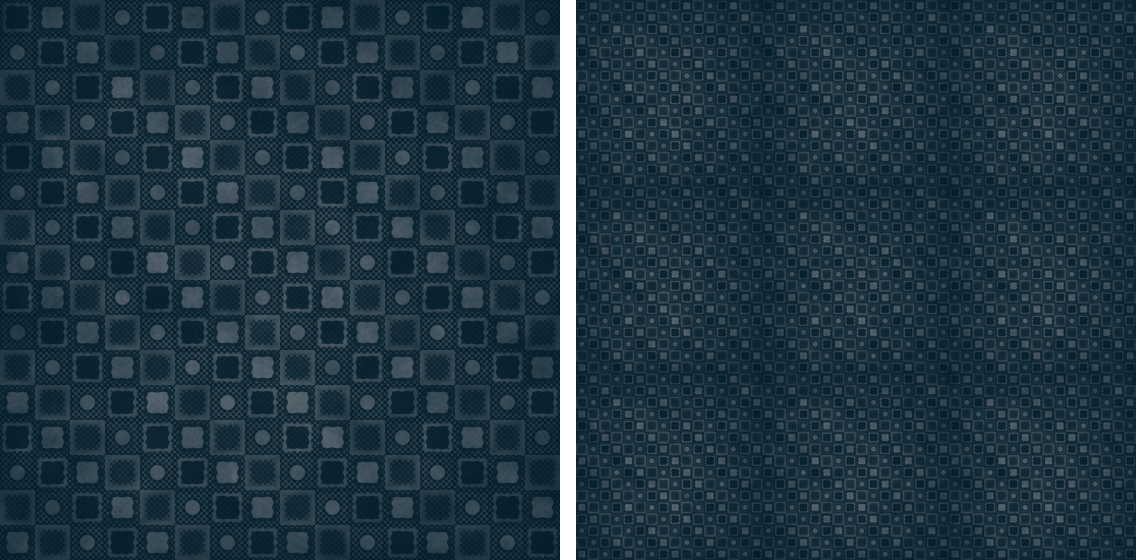
Left: one tile. Right: repeated 3 by 3.
Reproduce this pattern procedurally as a Shadertoy shader.

```glsl
const float CELLS = 16.0;          // repeats across and down, a multiple of 4
const float SCREEN_PITCH = 12.0;   // halftone checks per cell, even
const float SCREEN_SOFT = 0.28;
const float EDGE_SOFT = 0.018;     // printed edge blur, in cells
const float DISC_RADIUS = 0.215;
const float SQUARE_HALF = 0.30;
const float MOAT_HALF = 0.41;
const float WINDOW_HALF = 0.325;
const float FRAME_HALF = 0.405;
const float BLOB_HALF = 0.335;
const float SCALLOP = 0.022;
const float SCALLOP_FREQ = 24.0;
const float WEAR = 0.42;
const float VIGNETTE = 0.30;
const vec3 INK = vec3(0.015, 0.115, 0.165);
const vec3 CHALK = vec3(0.29, 0.35, 0.39);
const float PI = 3.14159265;

float hash(vec2 p) {
    return fract(sin(dot(p, vec2(127.1, 311.7))) * 43758.5453);
}

// Value noise that wraps after a whole number of lattice steps
float wrapNoise(vec2 uv, float period) {
    vec2 p = uv * period;
    vec2 i = floor(p);
    vec2 f = p - i;
    f = f * f * (3.0 - 2.0 * f);
    vec2 a = mod(i, period);
    vec2 b = mod(i + 1.0, period);
    return mix(mix(hash(a), hash(vec2(b.x, a.y)), f.x),
               mix(hash(vec2(a.x, b.y)), hash(b), f.x), f.y);
}

float wrapFbm(vec2 uv, float period) {
    float sum = 0.0;
    float amp = 0.5;
    for (int i = 0; i < 5; i++) {
        sum += amp * wrapNoise(uv, period);
        period *= 2.0;
        amp *= 0.55;
    }
    return sum / 1.055;
}

// Coverage inside a distance d < 0
float fill(float d, float soft) {
    return 1.0 - smoothstep(-soft, soft, d);
}

// Square distance with scalloped sides
float scallopedSquare(vec2 p, float halfSize, float phase) {
    vec2 ripple = vec2(1.0, 0.45) * cos(p.yx * SCALLOP_FREQ + phase);
    vec2 q = abs(p) + SCALLOP * ripple;
    return max(q.x, q.y) - halfSize;
}

// Tone of one tile: 0 window, 1 square, 2 blob, 3 disc
float tileTone(vec2 p, int kind, float soft, float rough) {
    float checks = 0.5 + 0.5 * cos(p.x * PI * SCREEN_PITCH) * cos(p.y * PI * SCREEN_PITCH);
    float box = max(abs(p.x), abs(p.y));
    float rim = smoothstep(0.52, 0.39, box);

    // Halftone ground, fading into the tile border
    float density = mix(0.30, 0.56, rim);
    float dots = smoothstep(-SCREEN_SOFT, SCREEN_SOFT, density - checks);
    float ground = mix(0.06, 0.56, dots);

    if (kind == 0) {
        float frame = fill(scallopedSquare(p, FRAME_HALF, PI) + rough, soft * 1.6);
        float window = fill(scallopedSquare(p, WINDOW_HALF, 0.0) + 0.5 * rough, soft);
        float tone = mix(ground, 0.72, frame);
        return mix(tone, 0.05 + 0.10 * checks, window);
    }
    if (kind == 1) {
        float moat = fill(scallopedSquare(p, MOAT_HALF, PI) + rough, soft * 2.5);
        float square = fill(scallopedSquare(p, SQUARE_HALF, 0.0) + 0.5 * rough, soft);
        float tone = mix(ground, 0.09 + 0.10 * checks, moat);
        return mix(tone, 0.86, square);
    }
    if (kind == 2) {
        vec2 q = p * p;
        float round4 = pow(dot(q, q), 0.25);
        float blob = fill(round4 - BLOB_HALF + 0.12 * (checks - 0.5) + rough, 0.035);
        float border = 0.64 - 0.14 * smoothstep(0.44, 0.37, box);
        return mix(border, 0.10 + 0.20 * checks, blob);
    }
    float r = length(p);
    float halo = smoothstep(DISC_RADIUS, DISC_RADIUS + 0.13, r);
    ground *= mix(0.45, 0.9, halo);
    return mix(ground, 0.84, fill(r - DISC_RADIUS + 0.3 * rough, soft));
}

void mainImage(out vec4 fragColor, in vec2 fragCoord) {
    vec2 uv = fragCoord / iResolution.xy;
    vec2 cell = floor(uv * CELLS);
    vec2 p = fract(uv * CELLS) - 0.5;
    int kind = int(mod(cell.x + cell.y + 1.0, 4.0));
    float soft = max(EDGE_SOFT, 0.75 * CELLS / iResolution.y);

    // Wear at three scales
    float clouds = wrapFbm(uv, 4.0) - 0.5;
    float stains = wrapFbm(uv + 0.37, 24.0) - 0.5;
    float grain = wrapNoise(uv, 256.0) - 0.5;

    float tone = tileTone(p, kind, soft, 0.07 * stains);
    tone *= 0.90 + 0.22 * hash(cell + 7.0);
    tone *= 1.0 + WEAR * (1.6 * clouds + 1.4 * stains + 0.35 * grain);
    tone += WEAR * (0.28 * clouds + 0.16 * stains + 0.07 * grain);

    // Darker margins, equal on opposite edges
    vec2 bow = sin(PI * uv);
    tone *= 1.08 - VIGNETTE * (1.0 - sqrt(bow.x * bow.y));

    fragColor = vec4(mix(INK, CHALK, clamp(tone, 0.0, 1.15)), 1.0);
}
```
